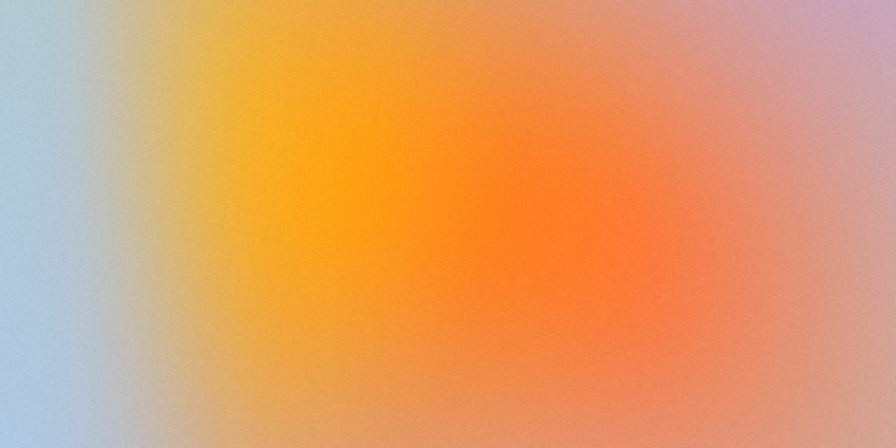
Give the GLSL for this background, as a WebGL 2 fragment shader.

```glsl
#version 300 es
// Soft, grainy colour field: an amber-to-coral glow over a cool blue to dusty rose backdrop.
precision highp float;

uniform vec2 u_resolution;
out vec4 fragColor;

// Backdrop colours
const vec3 MIST  = vec3(0.70, 0.79, 0.825);
const vec3 SKY   = vec3(0.685, 0.785, 0.885);
const vec3 PEACH = vec3(0.805, 0.665, 0.63);
const vec3 LILAC = vec3(0.775, 0.655, 0.75);

// Glow colours, left to right
const vec3 STRAW  = vec3(0.94, 0.73, 0.22);
const vec3 AMBER  = vec3(1.00, 0.63, 0.07);
const vec3 ORANGE = vec3(1.00, 0.50, 0.12);
const vec3 CORAL  = vec3(1.00, 0.46, 0.23);

// Glow shape, in fractions of the canvas
const vec2  AXIS_START   = vec2(0.27, 0.65);
const float AXIS_SLOPE   = -0.47;
const vec2  SPREAD       = vec2(0.65, 0.55); // vertical reach at left and right
const vec2  LEFT_FADE    = vec2(0.06, 0.31);
const vec2  RIGHT_FADE   = vec2(0.65, 1.10);
const float EDGE_LEAN    = 0.02;
const float HUE_LEAN     = 0.12;

const float GRAIN_ROWS   = 256.0;
const float GRAIN_AMOUNT = 0.022;

float hash(vec2 p) {
    vec3 q = fract(vec3(p.xyx) * 0.1031);
    q += dot(q, q.yzx + 33.33);
    return fract((q.x + q.y) * q.z);
}

vec3 backdrop(vec2 uv) {
    vec3 cool = mix(SKY, MIST, uv.y);
    float lilac = uv.y * uv.y * smoothstep(0.4, 0.95, uv.x);
    vec3 dusty = mix(PEACH, LILAC, lilac);
    return mix(cool, dusty, smoothstep(0.0, 0.35, uv.x));
}

vec3 glowColor(vec2 uv) {
    float below = 1.0 - uv.y;
    float x = uv.x + HUE_LEAN * below * below;
    vec3 color = mix(STRAW, AMBER, smoothstep(0.18, 0.43, x));
    color = mix(color, ORANGE, smoothstep(0.38, 0.62, x));
    return mix(color, CORAL, smoothstep(0.55, 0.85, x));
}

float glowStrength(vec2 uv) {
    // Gaussian falloff from a tilted axis
    float axis = AXIS_START.y + AXIS_SLOPE * (uv.x - AXIS_START.x);
    float d = (uv.y - axis) / mix(SPREAD.x, SPREAD.y, smoothstep(0.25, 0.85, uv.x));
    // Tight left shoulder and broad right shoulder
    float left = smoothstep(LEFT_FADE.x, LEFT_FADE.y, uv.x + EDGE_LEAN * (uv.y - 0.5));
    float right = 1.0 - smoothstep(RIGHT_FADE.x, RIGHT_FADE.y, uv.x);
    return exp(-d * d) * left * right;
}

void main() {
    vec2 uv = gl_FragCoord.xy / u_resolution;
    vec3 color = mix(backdrop(uv), glowColor(uv), glowStrength(uv));

    // Fine film grain
    vec2 cell = floor(gl_FragCoord.xy / u_resolution.y * GRAIN_ROWS);
    color += (hash(cell) - 0.5) * GRAIN_AMOUNT;

    fragColor = vec4(clamp(color, 0.0, 1.0), 1.0);
}
```
